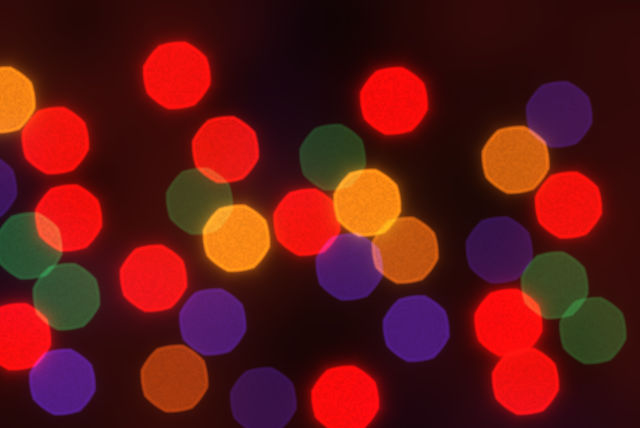
Give the GLSL for this background, as a WebGL 2 fragment shader.

```glsl
#version 300 es
precision highp float;

uniform vec2 u_resolution;
out vec4 outColor;

const float TAU = 6.2831853;

// Layout, in units of the canvas height
const int DISC_COUNT = 32;
const int RED_END = 12;
const int ORANGE_END = 18;
const int GREEN_END = 24;
const float DISC_RADIUS = 0.078;
const float RADIUS_VARIATION = 0.02;
const float POSITION_JITTER = 0.09;
const float BAND_CENTRE = 0.46;
const float BAND_HALF_HEIGHT = 0.44;

// Disc shape
const float APERTURE_SIDES = 8.0;
const float APERTURE_TURN = 0.25;
const float APERTURE_FLATNESS = 0.5;
const float EDGE_SOFTNESS = 0.0035;
const float RIM_INSET = 0.006;
const float RIM_WIDTH = 0.0022;
const float RIM_GAIN = 0.14;
const float GRAIN_SIZE = 0.005;
const float GRAIN_GAIN = 0.10;

// Glow around the discs
const float NEAR_GLOW_WIDTH = 0.014;
const float FAR_GLOW_WIDTH = 0.07;
const float NEAR_GLOW = 0.30;
const float FAR_GLOW = 0.06;

// Colours: red, orange, green, violet
const vec3 DIM_TONES[4] = vec3[4](
    vec3(0.86, 0.06, 0.02), vec3(0.56, 0.18, 0.02),
    vec3(0.03, 0.19, 0.07), vec3(0.09, 0.04, 0.24));
const vec3 BRIGHT_TONES[4] = vec3[4](
    vec3(0.98, 0.02, 0.02), vec3(0.98, 0.52, 0.05),
    vec3(0.02, 0.33, 0.14), vec3(0.20, 0.08, 0.50));
const float GLOW_SHARES[4] = float[4](1.0, 0.8, 0.25, 0.25);
const vec3 NIGHT_DARK = vec3(0.055, 0.012, 0.014);
const vec3 NIGHT_WARM = vec3(0.20, 0.038, 0.032);
const vec3 NIGHT_VIOLET = vec3(0.06, 0.015, 0.13);

float hash(vec2 p) {
    vec3 q = fract(vec3(p.xyx) * 0.1031);
    q += dot(q, q.yzx + 33.33);
    return fract((q.x + q.y) * q.z);
}

float valueNoise(vec2 p) {
    vec2 cell = floor(p);
    vec2 f = fract(p);
    f = f * f * (3.0 - 2.0 * f);
    float low = mix(hash(cell), hash(cell + vec2(1, 0)), f.x);
    float high = mix(hash(cell + vec2(0, 1)), hash(cell + vec2(1, 1)), f.x);
    return mix(low, high, f.y);
}

vec3 screenBlend(vec3 base, vec3 light) {
    return 1.0 - (1.0 - base) * (1.0 - clamp(light, 0.0, 1.0));
}

// Distance to a circle flattened slightly toward a polygon
float apertureDistance(vec2 q, float radius) {
    float sector = TAU / APERTURE_SIDES;
    float angle = mod(atan(q.y, q.x) + APERTURE_TURN, sector) - 0.5 * sector;
    return length(q) * mix(1.0, cos(angle), APERTURE_FLATNESS) - radius;
}

// Even scatter from a low-discrepancy sequence, denser around the middle
vec2 discCentre(int i, float aspect) {
    float n = float(i);
    vec2 spread = fract(0.5 + n * vec2(0.75488, 0.56984));
    float t = 2.0 * spread.y - 1.0;
    float y = BAND_CENTRE + BAND_HALF_HEIGHT * t * (0.75 + 0.25 * t * t);
    vec2 jitter = vec2(hash(vec2(n, 3.7)), hash(vec2(n, 8.1))) - 0.5;
    return vec2(mix(-0.02, 1.02, spread.x) * aspect, y) + jitter * POSITION_JITTER;
}

vec3 nightColour(vec2 p) {
    float warmth = 0.65 * valueNoise(p * 2.6 + 4.0) + 0.35 * valueNoise(p * 5.3 + 17.0);
    float violet = smoothstep(0.6, 1.0, valueNoise(p * 3.1 + 41.0));
    return mix(NIGHT_DARK, NIGHT_WARM, smoothstep(0.2, 0.85, warmth)) + 0.5 * NIGHT_VIOLET * violet;
}

void main() {
    vec2 p = gl_FragCoord.xy / u_resolution.y;
    float aspect = u_resolution.x / u_resolution.y;
    float softness = max(EDGE_SOFTNESS, 0.75 / u_resolution.y);
    float grain = valueNoise(p / GRAIN_SIZE) - 0.5;
    vec3 colour = nightColour(p);

    for (int i = 0; i < DISC_COUNT; i++) {
        // Shuffled rank keeps each kind spread over the canvas
        int rank = (i * 13) % DISC_COUNT;
        int kind = int(rank >= RED_END) + int(rank >= ORANGE_END) + int(rank >= GREEN_END);
        float n = float(i);
        float power = hash(vec2(n, 21.3));
        float radius = DISC_RADIUS * (1.0 + RADIUS_VARIATION * (hash(vec2(n, 5.9)) - 0.5));
        float d = apertureDistance(p - discCentre(i, aspect), radius);

        // Body with a thin bright rim and fine grain
        float body = 1.0 - smoothstep(-softness, softness, d);
        float rimOffset = (d + RIM_INSET) / RIM_WIDTH;
        float texture_ = 1.0 + RIM_GAIN * exp(-rimOffset * rimOffset) + GRAIN_GAIN * grain;

        // Glow outside the body
        float outside = max(d, 0.0);
        float glow = NEAR_GLOW * exp(-outside / NEAR_GLOW_WIDTH) + FAR_GLOW * exp(-outside / FAR_GLOW_WIDTH);
        glow *= GLOW_SHARES[kind] * (0.5 + power) * (1.0 - body);

        vec3 tone = mix(DIM_TONES[kind], BRIGHT_TONES[kind], power);
        colour = screenBlend(colour, tone * (body * texture_ + glow));
    }
    outColor = vec4(colour, 1.0);
}
```
